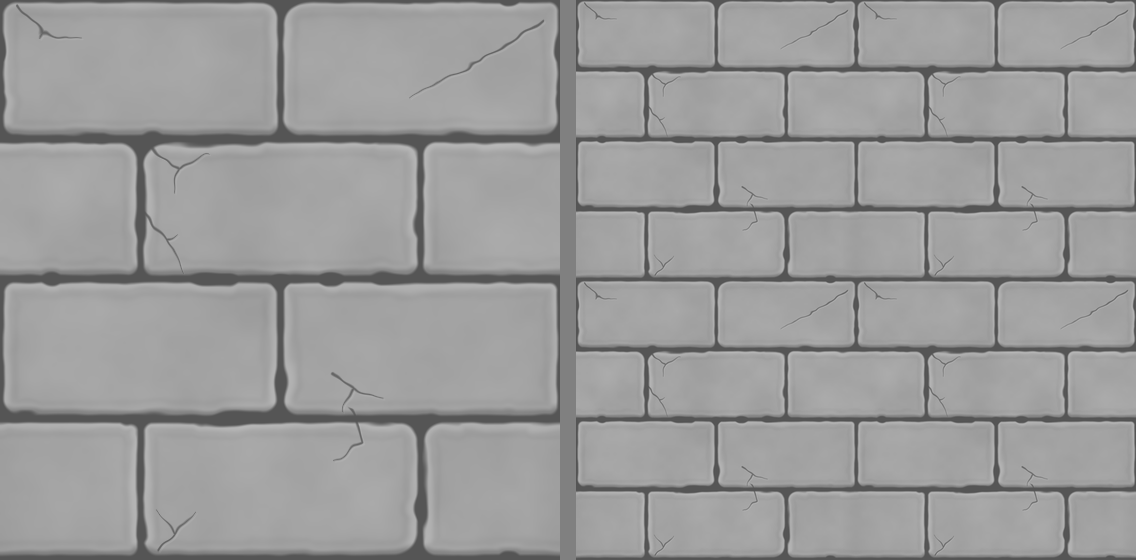
Left, the tile; right, the same tile 2 across and 2 down.
Give the GLSL for this texture, as a WebGL 2 fragment shader.

```glsl
#version 300 es
precision highp float;
// Worn grey stone bricks in running bond, 2 across and 4 down.
// Each brick is a rounded box with chipped edges, a lit rim and a cloudy face;
// forked cracks are built from tapered strokes. All noise wraps, so it tiles.
#define BRICKS vec2(2.0, 4.0)
#define HALF_GAP vec2(0.0062, 0.0075)
#define RADIUS_MIN 0.014
#define RADIUS_MAX 0.044
#define CHIP 0.0065
#define EDGE_SOFT 0.0034
#define RIM 0.015
#define CLOUD 0.085
#define CRACK_WIDTH 0.0023
#define CRACK_JAG 0.011

uniform vec2 u_resolution;
out vec4 outColor;

const float MORTAR = 0.335, STONE = 0.642, CRACK_TONE = 0.35;

// Root and tip of each crack, then its sideways bend and fork length.
const int CRACKS = 7;
const vec4 SPAN[CRACKS] = vec4[CRACKS](
  vec4(0.029, 0.990, 0.143, 0.930), vec4(0.970, 0.967, 0.729, 0.828),
  vec4(0.273, 0.740, 0.371, 0.724), vec4(0.257, 0.622, 0.326, 0.512),
  vec4(0.628, 0.272, 0.599, 0.173), vec4(0.592, 0.338, 0.686, 0.284),
  vec4(0.280, 0.017, 0.349, 0.085));
const vec2 SHAPE[CRACKS] = vec2[CRACKS](
  vec2(-0.17, -0.05), vec2(0.03, 0.0), vec2(-0.34, -0.47), vec2(0.08, 0.16),
  vec2(0.30, 0.0), vec2(-0.10, -0.42), vec2(0.0, 0.54));

float hash(vec2 p) {
  return fract(sin(dot(p, vec2(127.1, 311.7))) * 43758.5453);
}

// Value noise over the unit square that repeats after a whole number of cells.
float noise(vec2 uv, vec2 cells) {
  vec2 p = uv * cells, i = floor(p), f = fract(p);
  f = f * f * (3.0 - 2.0 * f);
  vec2 a = mod(i, cells), b = mod(i + 1.0, cells);
  return mix(mix(hash(a), hash(vec2(b.x, a.y)), f.x),
             mix(hash(vec2(a.x, b.y)), hash(b), f.x), f.y);
}

float clouds(vec2 uv) {
  float sum = 0.0, weight = 0.5;
  vec2 cells = vec2(9.0);
  for (int i = 0; i < 4; i++) {
    sum += weight * noise(uv, cells);
    cells *= 2.0;
    weight *= 0.48;
  }
  return sum;
}

float roundBox(vec2 p, vec2 halfSize, float radius) {
  vec2 q = abs(p) - halfSize + radius;
  return length(max(q, 0.0)) + min(max(q.x, q.y), 0.0) - radius;
}

// Distance to a segment whose thickness runs from w.x to w.y.
float stroke(vec2 p, vec2 a, vec2 b, vec2 w) {
  vec2 d = b - a;
  float t = clamp(dot(p - a, d) / dot(d, d), 0.0, 1.0);
  return length(p - a - d * t) - mix(w.x, w.y, t);
}

// Coverage of all cracks; each is root to knee to tip, with a fork at the knee.
float cracks(vec2 uv) {
  vec2 jag = vec2(noise(uv, vec2(47.0)), noise(uv + 0.37, vec2(53.0))) - 0.5;
  vec2 p = uv + CRACK_JAG * jag;
  vec3 w = CRACK_WIDTH * vec3(1.0, 0.8, 0.2);
  float d = 1.0;
  for (int i = 0; i < CRACKS; i++) {
    vec2 q = fract(p - SPAN[i].xy + 0.5) - 0.5;
    vec2 tip = SPAN[i].zw - SPAN[i].xy, side = vec2(-tip.y, tip.x);
    vec2 knee = 0.5 * tip + side * SHAPE[i].x;
    d = min(d, stroke(q, vec2(0.0), knee, w.xy));
    d = min(d, stroke(q, knee, tip, w.yz));
    if (SHAPE[i].y != 0.0)
      d = min(d, stroke(q, knee, knee + side * SHAPE[i].y, w.yz));
  }
  return 1.0 - smoothstep(-0.0018, 0.0018, d);
}

void main() {
  vec2 uv = gl_FragCoord.xy / u_resolution;

  // Brick cell: even rows are shifted by half a brick.
  vec2 cell = (uv - vec2(0.001, 0.002)) * BRICKS;
  cell.x += 0.5 * (1.0 - mod(floor(cell.y), 2.0));
  vec2 id = mod(floor(cell), BRICKS);
  vec2 local = (fract(cell) - 0.5) / BRICKS;
  vec2 halfSize = 0.5 / BRICKS - HALF_GAP;

  // Outline with its own radius per corner, a slight wobble and chips.
  float corner = hash(id * 3.7 + sign(local) * 1.3 + 9.0);
  float radius = mix(RADIUS_MIN, RADIUS_MAX, corner * corner);
  float d = roundBox(local, halfSize, radius);
  d += CHIP * smoothstep(0.62, 0.95, noise(uv, vec2(22.0)));
  d += 0.003 * (noise(uv, vec2(38.0)) - 0.5);

  // Cloudy face with a faint darker line inside the rim.
  float depth = -d;
  float tone = STONE + CLOUD * (clouds(uv) - 0.47);
  tone -= 0.018 * exp(-pow((depth - 0.021) / 0.006, 2.0));

  // Rim: bright on top and at the sides, shaded in patches below.
  float rimWidth = RIM * mix(0.6, 1.4, noise(uv, vec2(16.0)));
  float rim = 1.0 - smoothstep(0.2 * rimWidth, rimWidth, depth);
  float below = 1.0 - smoothstep(0.004, 0.024, local.y + halfSize.y);
  tone += rim * mix(0.055, -0.12, below);

  // Cracks with a pale lip, then mortar over everything outside the brick.
  tone += 0.035 * cracks(uv + vec2(-0.003, 0.003));
  tone = mix(tone, CRACK_TONE, 0.85 * cracks(uv));
  tone = mix(tone, MORTAR, smoothstep(-EDGE_SOFT, EDGE_SOFT, d));
  outColor = vec4(vec3(tone), 1.0);
}
```
